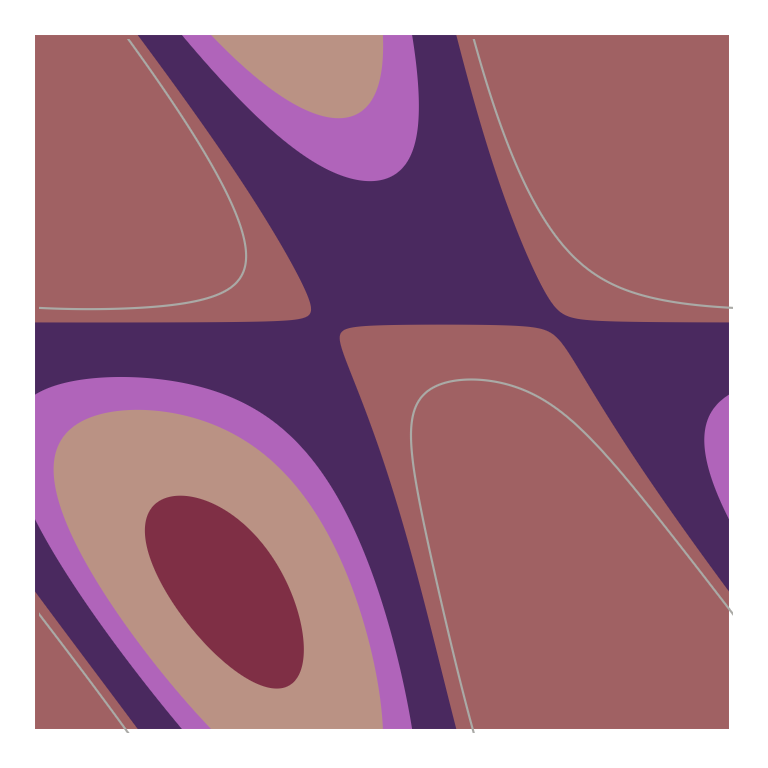
This background is drawn by a Shadertoy shader. Its source:

```glsl
const float TAU = 6.2831853;
const float TILE_SIZE = 0.9036;
const vec2 FILL_ORIGIN = vec2(0.0456, 0.0508);
const vec2 LINE_ORIGIN = vec2(0.0508, 0.0456);
const vec2 PHASE = vec2(0.585);

const vec3 PAPER  = vec3(1.0);
const vec3 CLAY   = vec3(0.627, 0.380, 0.388);
const vec3 INDIGO = vec3(0.290, 0.161, 0.373);
const vec3 ORCHID = vec3(0.692, 0.394, 0.729);
const vec3 SAND   = vec3(0.729, 0.573, 0.518);
const vec3 WINE   = vec3(0.498, 0.184, 0.271);
const vec3 GRAY   = vec3(0.665, 0.665, 0.650);

// Periodic height field: three plane waves over one unit tile
float waveField(vec2 uv) {
    vec2 a = TAU * (uv - PHASE);
    return sin(a.x + a.y) - sin(a.x) - 0.5 * sin(a.y);
}

// Smooth coverage of the region where the signed distance is negative
float coverage(float dist, float pixel) {
    return clamp(0.5 - dist / pixel, 0.0, 1.0);
}

float boxDistance(vec2 p, vec2 origin, float size) {
    vec2 d = abs(p - origin - 0.5 * size) - 0.5 * size;
    return max(d.x, d.y);
}

// Paint everything higher than the given level
vec3 addBand(vec3 base, vec3 color, float height, float level, float slope, float pixel) {
    return mix(base, color, coverage((level - height) / slope, pixel));
}

// Length of the field gradient in canvas units
float fieldSlope(float height, float pixel) {
    return max(length(vec2(dFdx(height), dFdy(height))) / pixel, 1e-3);
}

void mainImage(out vec4 fragColor, in vec2 fragCoord) {
    float side = min(iResolution.x, iResolution.y);
    float pixel = 1.0 / side;
    vec2 p = (fragCoord - 0.5 * (iResolution.xy - side)) / side;

    // Filled height bands
    float height = waveField((p - FILL_ORIGIN) / TILE_SIZE);
    float slope = fieldSlope(height, pixel);
    vec3 bands = CLAY;
    bands = addBand(bands, INDIGO, height, -0.0073, slope, pixel);
    bands = addBand(bands, ORCHID, height, 0.7185, slope, pixel);
    bands = addBand(bands, SAND, height, 1.12, slope, pixel);
    bands = addBand(bands, WINE, height, 1.909, slope, pixel);
    vec3 color = mix(PAPER, bands, coverage(boxDistance(p, FILL_ORIGIN, TILE_SIZE), pixel));

    // Thin contour, slightly offset from the fill
    float lineHeight = waveField((p - LINE_ORIGIN) / TILE_SIZE);
    float lineDist = abs(lineHeight + 0.242) / fieldSlope(lineHeight, pixel) - 0.0014;
    float line = coverage(lineDist, pixel)
               * coverage(boxDistance(p, LINE_ORIGIN, TILE_SIZE), pixel);
    color = mix(color, GRAY, line);

    fragColor = vec4(color, 1.0);
}
```
